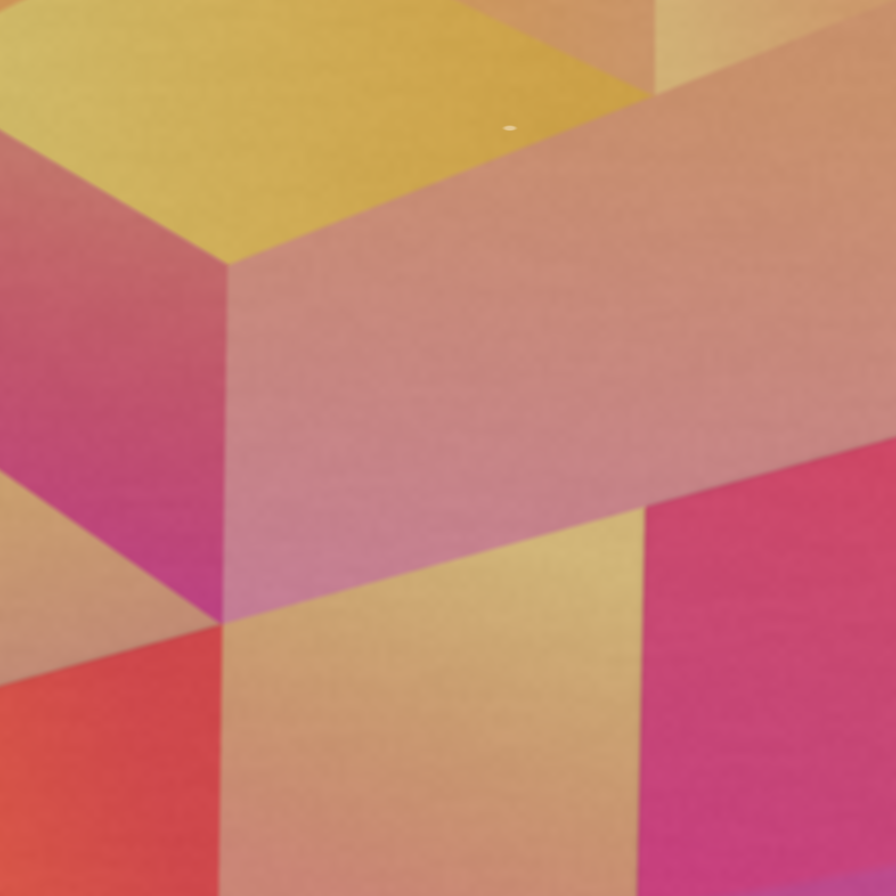
Reproduce this background procedurally as a Shadertoy shader.

```glsl
// Signed distance to the line a-b, positive on its left side
float side(vec2 p, vec2 a, vec2 b) {
    vec2 d = normalize(b - a);
    return dot(p - a, vec2(-d.y, d.x));
}

// Soft coverage of the half plane d > 0
float cover(float d, float soft) {
    return smoothstep(-soft, soft, d);
}

// Position along the axis a-b, from 0 to 1
float along(vec2 p, vec2 a, vec2 b) {
    vec2 d = b - a;
    return clamp(dot(p - a, d) / dot(d, d), 0.0, 1.0);
}

// Smooth quadratic blend that passes through the middle colour at t = 0.5
vec3 ramp(float t, vec3 low, vec3 middle, vec3 high) {
    vec3 control = 2.0 * middle - 0.5 * (low + high);
    return mix(mix(low, control, t), mix(control, high, t), t);
}

float hash(vec2 p) {
    vec3 q = fract(vec3(p.xyx) * 0.1031);
    q += dot(q, q.yzx + 33.33);
    return fract((q.x + q.y) * q.z);
}

float noise(vec2 p) {
    vec2 i = floor(p), f = fract(p);
    f = f * f * (3.0 - 2.0 * f);
    return mix(mix(hash(i), hash(i + vec2(1, 0)), f.x),
               mix(hash(i + vec2(0, 1)), hash(i + vec2(1, 1)), f.x), f.y);
}

// Narrow shadow along an edge
float seam(float d, float width) {
    return exp(-d * d / (width * width));
}

void mainImage(out vec4 fragColor, in vec2 fragCoord) {
    vec2 p = fragCoord / iResolution.xy;
    float soft = max(0.0046, 0.8 / iResolution.y);

    // Shared corners of the blocks
    vec2 ridge = vec2(0.254, 0.704), peak = vec2(0.729, 0.893);
    vec2 foot = vec2(0.247, 0.303), notch = vec2(0.720, 0.433);

    // Signed distances to the edges
    float roof = side(p, ridge, peak);
    float leftRoof = side(p, vec2(0.0, 0.854), ridge);
    float wall = side(p, vec2(0.244, 0.0), ridge);
    float base = -side(p, foot, vec2(1.0, 0.512));
    float leftBase = -side(p, vec2(0.0, 0.475), foot);
    float post = -side(p, vec2(0.711, 0.0), notch);
    float back = -side(p, vec2(0.508, 1.0), peak);

    // Wide front face
    vec3 col = ramp(along(p, vec2(0.25, 0.30), vec2(0.33, 0.97)),
        vec3(0.77, 0.485, 0.59), vec3(0.78, 0.53, 0.495), vec3(0.785, 0.565, 0.42));

    // Upper faces: pale right, tan centre, yellow top
    vec3 pale = mix(vec3(0.82, 0.69, 0.46), vec3(0.80, 0.60, 0.42),
        along(p, vec2(0.75, 0.95), vec2(0.95, 0.99)));
    vec3 tawny = mix(vec3(0.80, 0.59, 0.37), vec3(0.79, 0.58, 0.41),
        along(p, vec2(0.54, 1.0), vec2(0.73, 0.94)));
    vec3 yellow = ramp(along(p, vec2(0.02, 0.93), vec2(0.65, 0.89)),
        vec3(0.81, 0.72, 0.40), vec3(0.81, 0.67, 0.33), vec3(0.80, 0.63, 0.28));
    vec3 upper = mix(pale, tawny, cover(0.731 - p.x, soft));
    upper = mix(upper, yellow, cover(back, soft));
    upper = mix(upper, vec3(0.80, 0.58, 0.34),
        cover(side(p, vec2(0.0, 0.987), vec2(0.026, 1.0)), soft));
    col = mix(col, upper, cover(min(roof, leftRoof), soft));

    // Left side face and the tan wedge beneath it
    vec3 rose = ramp(along(p, vec2(0.18, 0.33), vec2(0.27, 0.78)),
        vec3(0.74, 0.26, 0.51), vec3(0.755, 0.33, 0.425), vec3(0.76, 0.46, 0.42));
    vec3 wedge = mix(vec3(0.76, 0.54, 0.46), vec3(0.79, 0.62, 0.43),
        along(p, vec2(0.08, 0.25), vec2(0.04, 0.46)));
    vec3 leftFace = mix(rose, wedge, cover(leftBase, soft));
    col = mix(col, leftFace, cover(min(wall, -leftRoof), soft));

    // Lower faces: tan centre, red left, magenta right
    vec3 sand = ramp(along(p, vec2(0.40, 0.0), vec2(0.54, 0.41)),
        vec3(0.79, 0.52, 0.46), vec3(0.79, 0.605, 0.44), vec3(0.82, 0.71, 0.47));
    vec3 red = mix(vec3(0.84, 0.33, 0.28), vec3(0.81, 0.28, 0.295),
        along(p, vec2(0.0, 0.06), vec2(0.18, 0.11)));
    vec3 magenta = ramp(along(p, vec2(0.79, 0.03), vec2(0.94, 0.50)),
        vec3(0.78, 0.25, 0.49), vec3(0.785, 0.28, 0.45), vec3(0.81, 0.28, 0.40));
    magenta = mix(magenta, vec3(0.74, 0.29, 0.55),
        cover(-side(p, vec2(0.81, 0.0), vec2(1.0, 0.034)), 0.010));
    vec3 lower = mix(sand, red, cover(wall, soft));
    lower = mix(lower, magenta, cover(post, soft));
    col = mix(col, lower, cover(base, soft));

    // Faint shadows on the red and magenta edges
    float vivid = max(cover(wall, soft), cover(post, soft));
    float crease = seam(base, 0.005) * vivid;
    crease = max(crease, seam(post, 0.005) * cover(base, soft));
    col *= 1.0 - 0.04 * crease;

    // Small bright fleck
    float fleck = length((p - vec2(0.569, 0.857)) / vec2(0.009, 0.0035));
    col = mix(col, vec3(0.92, 0.83, 0.66), 0.8 * (1.0 - smoothstep(0.4, 1.1, fleck)));

    // Soft mottling and horizontal fibres
    col += 0.012 * (noise(p * 110.0) - 0.5) + 0.010 * (noise(p * vec2(16.0, 80.0)) - 0.5);
    fragColor = vec4(clamp(col, 0.0, 1.0), 1.0);
}
```
